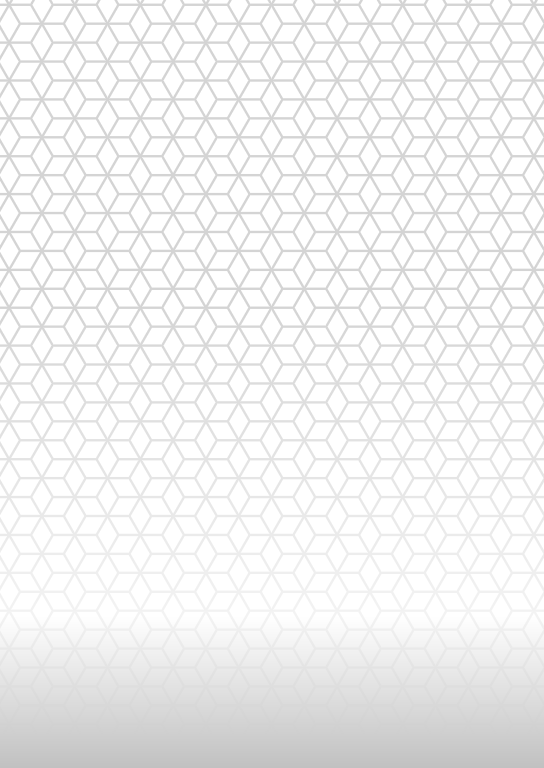
Write a Shadertoy shader that draws this pattern.

```glsl
// Pale gray rhombic star lattice fading down into a soft gray floor gradient.

const float EDGE = 0.02847;                  // rhombus side, in canvas heights
const vec2 STAR_ORIGIN = vec2(0.2681, 0.5007);
const float LINE_HALF_WIDTH = 0.00155;
const vec3 PAPER = vec3(1.0);
const vec3 FLOOR_GRAY = vec3(0.755);
const float LINE_DARKNESS = 0.17;

// Offset from p to the centre of its cell in a rectangular grid.
vec2 cellOffset(vec2 p, vec2 period) {
    return p - period * floor(p / period + 0.5);
}

// Offset from the nearest six-armed star of a triangular lattice.
vec2 nearestStar(vec2 p, float edge) {
    vec2 period = edge * vec2(3.0, sqrt(3.0));
    vec2 a = cellOffset(p, period);
    vec2 b = cellOffset(p - 0.5 * period, period);
    return dot(a, a) < dot(b, b) ? a : b;
}

// Distance to three lines crossing at the origin, 60 degrees apart.
float starArms(vec2 p) {
    vec2 q = abs(p);
    vec2 slantNormal = vec2(0.5 * sqrt(3.0), -0.5);
    return min(q.y, abs(dot(q, slantNormal)));
}

// Antialiased coverage of a stroke.
float stroke(float dist, float halfWidth, float pixel) {
    return clamp((halfWidth - dist) / pixel + 0.5, 0.0, 1.0);
}

// Linear ramp from 0 at start to 1 at end.
float ramp(float start, float end, float x) {
    return clamp((x - start) / (end - start), 0.0, 1.0);
}

void mainImage(out vec4 fragColor, in vec2 fragCoord) {
    float pixel = 1.0 / iResolution.y;
    vec2 uv = fragCoord * pixel;

    // Floor gradient
    vec3 color = mix(FLOOR_GRAY, PAPER, ramp(0.0, 0.198, uv.y));

    // Lattice, thinning out toward the floor
    vec2 star = nearestStar(uv - STAR_ORIGIN, EDGE);
    float lattice = stroke(starArms(star), LINE_HALF_WIDTH, pixel);
    float strength = ramp(0.04, 0.61, uv.y);
    color *= 1.0 - LINE_DARKNESS * strength * lattice;

    fragColor = vec4(color, 1.0);
}
```
